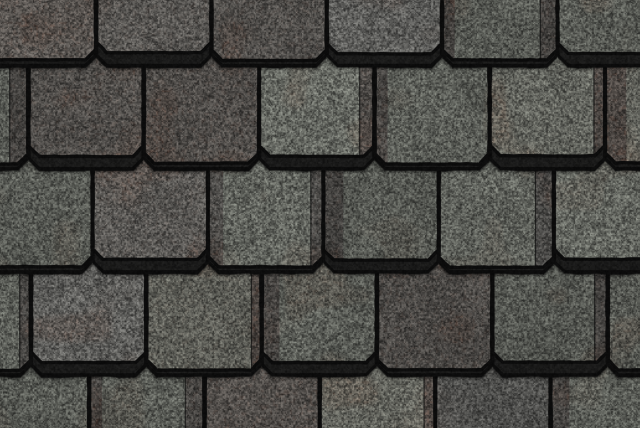
Write a Shadertoy shader that draws this texture.

```glsl
const vec2 PITCH = vec2(0.2695, 0.241);   // column and course spacing
const float FIRST_EDGE = 0.137;           // lower edge of the top course
const float HALF_WIDTH = 0.1302;
const float CHAMFER = 0.021;
const float LIFT = 0.0165;                // every other tab is shorter
const float SHADOW_DROP = 0.0215;
const vec3 STONE = vec3(0.338, 0.338, 0.329);
const vec3 BROWN = vec3(0.325, 0.292, 0.272);
const vec3 BLACK = vec3(0.046);
const vec3 UNDERLAY = vec3(0.1, 0.1, 0.098);

float hash(vec2 p) {
    vec3 q = fract(vec3(p.xyx) * 0.1031);
    q += dot(q, q.yzx + 33.33);
    return fract((q.x + q.y) * q.z);
}

float noise(vec2 p) {
    vec2 i = floor(p), f = fract(p);
    f = f * f * (3.0 - 2.0 * f);
    return mix(mix(hash(i), hash(i + vec2(1, 0)), f.x),
               mix(hash(i + vec2(0, 1)), hash(i + vec2(1, 1)), f.x), f.y);
}

// Signed distance to a tab with cut lower corners and an open top
float tabDistance(float x, float height, float halfWidth, float cut) {
    float side = abs(x) - halfWidth;
    return max(max(side, -height), (side - height + cut) * 0.7071);
}

float cover(float d, float pixel) {
    return 1.0 - smoothstep(-0.7 * pixel, 0.7 * pixel, d);
}

// Mineral granules, centred on one
float granules(vec2 p) {
    float n = 0.55 * noise(p * 205.0) + 0.45 * noise(p * 345.0 + 40.0);
    return 1.0 + 1.12 * (n - 0.5);
}

// Stone colour with blended tones and laminated side strips
vec3 tabFace(vec2 p, float x, vec2 id, float pixel) {
    float warmth = 0.45 * pow(hash(id + 11.3), 2.0);
    warmth += 0.45 * smoothstep(0.55, 0.85, noise(p * 13.0 + 7.0));
    float tone = mix(0.88, 1.08, hash(id + 3.7));
    tone += 0.1 * (noise(p * 16.0) - 0.5);

    float leftEdge = mix(-0.108, -0.085, hash(id + 21.1));
    float rightEdge = mix(0.088, 0.115, hash(id + 31.9));
    float hasLeft = step(hash(id + 41.3), 0.28);
    float hasRight = step(hash(id + 53.7), 0.4);
    float leftStrip = hasLeft * cover(x - leftEdge, pixel);
    float rightStrip = hasRight * cover(rightEdge - x, pixel);
    float strip = max(leftStrip, rightStrip);
    float panel = max(hasLeft, hasRight) * (1.0 - strip);
    tone *= 1.0 + 0.09 * panel - 0.14 * strip;
    warmth = clamp(warmth + 0.35 * strip * hash(id + 61.0) - 0.25 * panel, 0.0, 0.8);

    vec3 color = mix(STONE, BROWN, warmth) * tone;
    color *= mix(vec3(1.0), vec3(0.99, 1.015, 0.98), panel);
    float seam = hasRight * cover(abs(x - rightEdge) - 0.0014, pixel);
    color *= granules(p);
    // Sparse rusty granules
    color += vec3(0.035, 0.0, -0.012) * warmth * smoothstep(0.6, 0.9, noise(p * 150.0 + 90.0));
    return mix(color, BLACK, 0.75 * seam);
}

float courseOffset(float row) {
    return mix(0.833 - 0.015 * row, 0.235 + 0.011 * row, mod(row, 2.0));
}

// Lays one course, with its cast shadow, over the courses below
vec3 layCourse(vec3 below, vec2 p, float row, float pixel) {
    float u = p.x / PITCH.x - courseOffset(row);
    vec2 id = vec2(floor(u), row);
    float x = (fract(u) - 0.5) * PITCH.x;
    float height = FIRST_EDGE + PITCH.y * row - p.y;
    float isShort = 1.0 - mod(id.x, 2.0);
    float wobble = 0.0016 * (noise(p * 55.0) - 0.5);
    float lift = LIFT * isShort + 0.003 * (hash(id + 71.0) - 0.5);
    float halfWidth = HALF_WIDTH - 0.001 * hash(id + 83.0);

    float face = tabDistance(x, height - lift, halfWidth, CHAMFER) + wobble;
    float drop = SHADOW_DROP + 0.004 * (noise(p * vec2(28.0, 9.0)) - 0.5);
    float shadow = tabDistance(x, height + drop, 0.5 * PITCH.x + 0.004, 0.028);
    float underlay = tabDistance(x, height + 0.012, halfWidth, CHAMFER);

    vec3 color = below * mix(0.68, 1.0, smoothstep(0.0, 0.009, shadow));
    float lamina = cover(underlay, pixel) * (1.0 - cover(face - 0.008, pixel));
    vec3 dark = mix(BLACK, UNDERLAY, lamina) * mix(1.0, granules(p), 0.7);
    color = mix(color, dark, cover(shadow, 1.5 * pixel));
    return mix(color, tabFace(p, x, id + 100.0, pixel), cover(face, pixel));
}

void mainImage(out vec4 fragColor, in vec2 fragCoord) {
    float pixel = 1.0 / iResolution.y;
    vec2 p = fragCoord * pixel;
    p.y = 1.0 - p.y;                      // courses are counted downward
    float row = ceil((p.y - FIRST_EDGE) / PITCH.y);
    vec3 color = BLACK;
    for (int k = 1; k >= -1; k--) {
        color = layCourse(color, p, row + float(k), pixel);
    }
    fragColor = vec4(clamp(color, 0.0, 1.0), 1.0);
}
```
